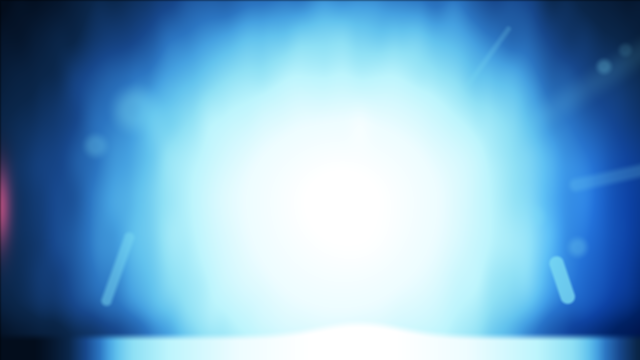
Reproduce this background procedurally as a Shadertoy shader.

```glsl
// A bright cyan-white stage light flooding a dark blue hall, over a glowing floor.
// An elliptical falloff, warped by soft noise, indexes a colour ramp; blurred
// light spots, capsule streaks and a pink edge flare are blended on top.

// Positions and sizes are in canvas heights, origin at the lower left.
const vec2 GLOW_CENTER = vec2(0.95, 0.44);
const float GLOW_WIDTH = 0.67;
const float GLOW_ABOVE = 0.56;
const float GLOW_BELOW = 0.75;
const vec2 CORE_CENTER = vec2(1.0, 0.356);
const float FLOOR_HEIGHT = 0.064;
const float FLOOR_BULGE = 0.037;
const vec3 HAZE_COLOR = vec3(0.48, 0.86, 0.95);
const vec3 PINK = vec3(0.78, 0.32, 0.52);

// Colour ramp from the white centre to the dark rim.
const int STOPS = 10;
const float RAMP_AT[STOPS] = float[](0.15, 0.40, 0.64, 0.76, 0.87, 0.95, 1.04, 1.20, 1.40, 1.70);
const vec3 RAMP[STOPS] = vec3[](
    vec3(1.00, 1.00, 1.00), vec3(0.93, 0.99, 1.00), vec3(0.74, 0.96, 0.99),
    vec3(0.56, 0.88, 0.96), vec3(0.38, 0.76, 0.93), vec3(0.27, 0.63, 0.88),
    vec3(0.17, 0.46, 0.76), vec3(0.09, 0.28, 0.55), vec3(0.04, 0.15, 0.29),
    vec3(0.01, 0.05, 0.11));

// Blurred spots: x, y, radius, strength.
const int SPOTS = 8;
const vec4 SPOT[SPOTS] = vec4[](
    vec4(1.678, 0.815, 0.030, 0.28), vec4(1.737, 0.861, 0.027, 0.14),
    vec4(0.375, 0.695, 0.085, 0.38), vec4(0.266, 0.595, 0.045, 0.28),
    vec4(1.366, 0.394, 0.045, 0.45), vec4(1.480, 0.398, 0.045, 0.35),
    vec4(1.605, 0.313, 0.038, 0.30), vec4(0.480, 0.650, 0.080, 0.25));

// Streaks: end points, then radius, softness and strength.
const int STREAKS = 5;
const vec4 STREAK[STREAKS] = vec4[](
    vec4(0.296, 0.165, 0.359, 0.340), vec4(1.546, 0.268, 0.0, 0.0) + vec4(0.0, 0.0, 1.577, 0.176),
    vec4(1.600, 0.486, 1.800, 0.530), vec4(1.290, 0.750, 1.412, 0.919),
    vec4(1.435, 0.630, 1.800, 0.865));
const vec3 STREAK_LOOK[STREAKS] = vec3[](
    vec3(0.022, 0.016, 0.50), vec3(0.026, 0.012, 0.80), vec3(0.028, 0.022, 0.22),
    vec3(0.014, 0.014, 0.22), vec3(0.055, 0.055, 0.12));

float hash(vec2 cell) {
    return fract(sin(dot(cell, vec2(127.1, 311.7))) * 43758.5);
}

float noise(vec2 p) {
    vec2 cell = floor(p), f = fract(p);
    f = f * f * (3.0 - 2.0 * f);
    return mix(mix(hash(cell), hash(cell + vec2(1, 0)), f.x),
               mix(hash(cell + vec2(0, 1)), hash(cell + vec2(1, 1)), f.x), f.y);
}

float segmentDistance(vec2 p, vec2 a, vec2 b) {
    vec2 ab = b - a;
    return length(p - a - ab * clamp(dot(p - a, ab) / dot(ab, ab), 0.0, 1.0));
}

float gauss(vec2 v) {
    return exp(-dot(v, v));
}

vec3 lightRamp(float d) {
    vec3 color = RAMP[0];
    for (int i = 1; i < STOPS; i++)
        color = mix(color, RAMP[i], clamp((d - RAMP_AT[i - 1]) / (RAMP_AT[i] - RAMP_AT[i - 1]), 0.0, 1.0));
    return color;
}

void mainImage(out vec4 fragColor, in vec2 fragCoord) {
    vec2 p = fragCoord / iResolution.y;
    vec2 fromGlow = p - GLOW_CENTER;

    // Main glow, with cloudy and vertically drawn-out haze
    float glowHeight = fromGlow.y > 0.0 ? GLOW_ABOVE : GLOW_BELOW;
    float d = length(fromGlow / vec2(GLOW_WIDTH, glowHeight));
    float haze = 0.6 * noise(p * vec2(11.0, 4.0)) + 0.4 * noise(p * vec2(19.0, 9.0) + 7.0) - 0.5;
    d += 0.13 * haze * smoothstep(0.3, 0.8, d);

    // Shadowed strip where the wall meets the floor
    float floorEdge = FLOOR_HEIGHT + FLOOR_BULGE * gauss(vec2((p.x - 1.0) / 0.16, 0.0));
    float side = abs(p.x - 0.98);
    d += 0.16 * gauss(vec2(0.0, (p.y - floorEdge) / 0.07)) * smoothstep(0.3, 0.7, side);
    vec3 color = lightRamp(d);

    // Bluer tint on the lower right
    color += vec3(-0.04, -0.02, 0.10) * smoothstep(1.4, 1.7, p.x) * smoothstep(0.8, 0.4, p.y);

    // Reflecting floor
    float floorLight = side / 0.8 + 0.6 * smoothstep(0.6, 0.9, side);
    color = mix(color, lightRamp(floorLight), smoothstep(0.014, -0.014, p.y - floorEdge));

    // Blurred spots and streaks, only ever adding light
    for (int i = 0; i < SPOTS; i++) {
        float spot = SPOT[i].w * smoothstep(1.0, 0.25, length(p - SPOT[i].xy) / SPOT[i].z);
        color = mix(color, max(color, HAZE_COLOR), spot);
    }
    for (int i = 0; i < STREAKS; i++) {
        vec3 look = STREAK_LOOK[i];
        float away = segmentDistance(p, STREAK[i].xy, STREAK[i].zw);
        float streak = look.z * smoothstep(look.x, look.x - look.y, away);
        color = mix(color, max(color, HAZE_COLOR), streak);
    }

    // White core with a faint lobe above it, and the pink flare at the left edge
    color = mix(color, vec3(1.0), 0.9 * gauss((p - CORE_CENTER) / 0.07));
    color = mix(color, vec3(1.0), 0.4 * gauss((p - vec2(1.0, 0.64)) / vec2(0.03, 0.06)));
    color = mix(color, PINK, 0.85 * gauss((p - vec2(0.0, 0.425)) / vec2(0.03, 0.11)));

    // Thin dark border at the left and top
    color *= mix(0.65, 1.0, smoothstep(0.0, 0.006, min(p.x, 1.0 - p.y)));
    fragColor = vec4(clamp(color, 0.0, 1.0), 1.0);
}
```
